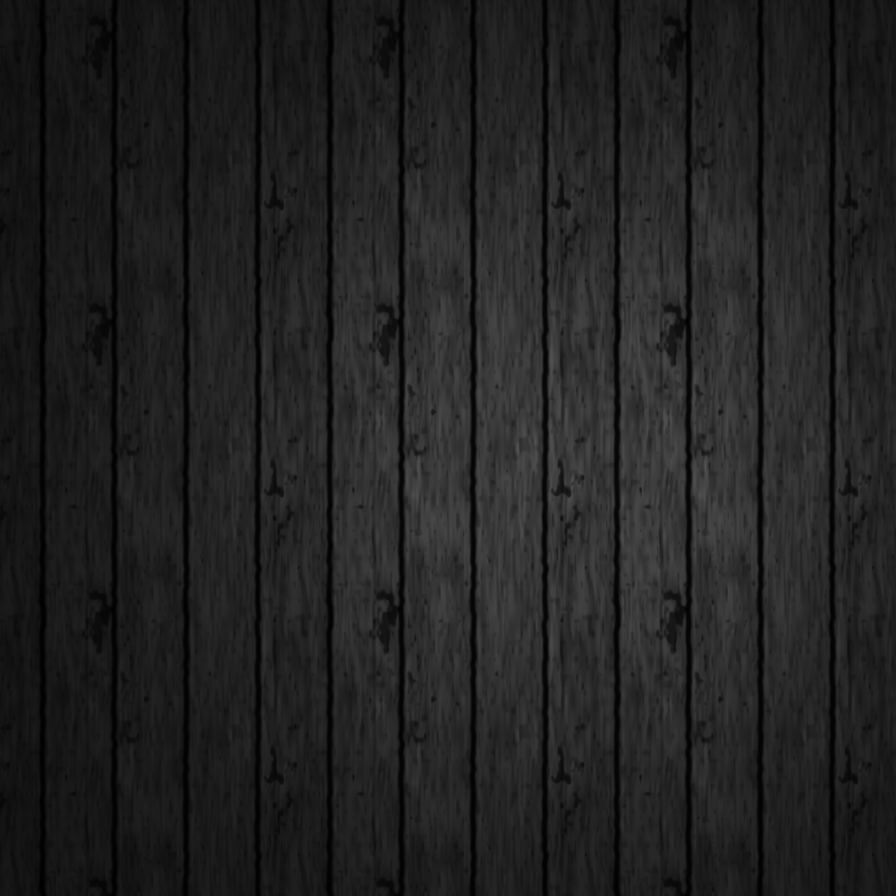
Reproduce this texture procedurally as a Shadertoy shader.

```glsl
const float TILE = 0.3205;              // side of one repeating block of planks
const float PLANKS = 4.0;               // planks in each block
const float FIRST_SEAM = 0.0475;        // x of the first seam
const float SEAM_HALF_WIDTH = 0.028;    // in plank widths
const float SEAM_SHADE = 0.10;
const float WANDER = 0.014;             // sideways drift of the grain
const vec2 LIGHT_CENTRE = vec2(0.64, 0.49);
const float LIGHT_RADIUS = 0.43;
const vec3 SHADOW_COLOUR = vec3(0.064);
const vec3 LIT_COLOUR = vec3(0.215);

// Worn spots of each plank: x across the plank, y up the block, strength
const vec3 WEAR[4] = vec3[4](
    vec3(0.78, 0.92, 1.0), vec3(0.20, 0.67, 0.7),
    vec3(0.50, 0.20, 0.1), vec3(0.38, 0.38, 0.7));

float hash(vec2 p) {
    vec3 q = fract(vec3(p.xyx) * 0.1031);
    q += dot(q, q.yzx + 33.33);
    return fract((q.x + q.y) * q.z);
}

// Value noise that tiles after the given number of cells
float tiledNoise(vec2 t, vec2 cells) {
    vec2 p = t * cells;
    vec2 i = floor(p);
    vec2 f = p - i;
    f = f * f * (3.0 - 2.0 * f);
    vec2 a = mod(i, cells);
    vec2 b = mod(i + 1.0, cells);
    return mix(mix(hash(a), hash(vec2(b.x, a.y)), f.x),
               mix(hash(vec2(a.x, b.y)), hash(b), f.x), f.y);
}

// Long fibres, short pores and broad growth rings
float woodGrain(vec2 t) {
    t.x += WANDER * (tiledNoise(t, vec2(12.0, 6.0)) - 0.5);
    float fine = tiledNoise(t, vec2(116.0, 16.0)) - 0.5;
    float medium = tiledNoise(t, vec2(52.0, 7.0)) - 0.5;
    float broad = tiledNoise(t, vec2(16.0, 2.0)) - 0.5;
    float pores = smoothstep(0.6, 0.95, tiledNoise(t, vec2(92.0, 34.0)));
    float rings = sin(44.0 * tiledNoise(t, vec2(8.0, 2.0)));
    return 1.09 + 0.38 * fine + 0.30 * medium + 0.22 * broad
         + 0.045 * rings - 0.24 * pores;
}

// Dark flaked knots, with pale fibres trailing below them
float wornTone(vec2 t, float x, vec3 wear) {
    float dy = fract(t.y - wear.y + 0.5) - 0.5;
    vec2 d = vec2((x - wear.x) / 0.19, dy / 0.17);
    float zone = exp(-dot(d, d));
    float flakes = 0.65 * tiledNoise(t, vec2(36.0, 22.0))
                 + 0.35 * tiledNoise(t, vec2(84.0, 48.0));
    float knot = smoothstep(0.78, 1.0, flakes + 0.42 * zone * wear.z);
    d.y += 1.6;
    float pale = exp(-dot(d, d)) * smoothstep(0.5, 0.85, tiledNoise(t, vec2(48.0, 12.0)));
    return (1.0 - 0.6 * knot) * (1.0 + 0.32 * pale * wear.z);
}

// Gap between planks, its soft shadow and the lit bevel beside it
float seamTone(vec2 t, float x) {
    float ragged = 0.022 * (tiledNoise(t, vec2(4.0, 36.0)) - 0.5);
    float side = x > 0.5 ? x - 1.0 : x;
    float d = abs(side + ragged);
    float gap = smoothstep(SEAM_HALF_WIDTH * 0.4, SEAM_HALF_WIDTH * 2.2, d);
    float shadow = 1.0 - 0.24 * exp(-d / 0.06);
    float bevel = 0.16 * exp(-pow((side - 0.085) / 0.022, 2.0));
    return mix(SEAM_SHADE, shadow + bevel, gap);
}

// Thin crack running along a plank
float crackTone(vec2 t, float x, float position) {
    float bend = 0.025 * (tiledNoise(t, vec2(4.0, 7.0)) - 0.5);
    float depth = 0.4 * tiledNoise(t, vec2(4.0, 9.0));
    return 1.0 - depth * (1.0 - smoothstep(0.008, 0.036, abs(x - position + bend)));
}

void mainImage(out vec4 fragColor, in vec2 fragCoord) {
    vec2 uv = fragCoord / iResolution.xy;
    vec2 t = vec2(uv.x - FIRST_SEAM, uv.y) / TILE;

    // Plank number within the block, and position across it
    float plankX = t.x * PLANKS;
    int plank = int(mod(floor(plankX), PLANKS));
    float x = fract(plankX);

    // Surface
    float tone = woodGrain(t) * wornTone(t, x, WEAR[plank]) * seamTone(t, x);
    tone *= 0.95 + 0.10 * hash(vec2(float(plank), 7.0));
    if (plank == 3) tone *= crackTone(t, x, 0.24);
    if (plank == 0) tone *= crackTone(t, x, 0.62);

    // Pool of light
    vec2 fromLight = (uv - LIGHT_CENTRE) / LIGHT_RADIUS;
    float light = exp(-dot(fromLight, fromLight));
    vec3 colour = mix(SHADOW_COLOUR, LIT_COLOUR, light) * tone;

    fragColor = vec4(clamp(colour, 0.0, 1.0), 1.0);
}
```
